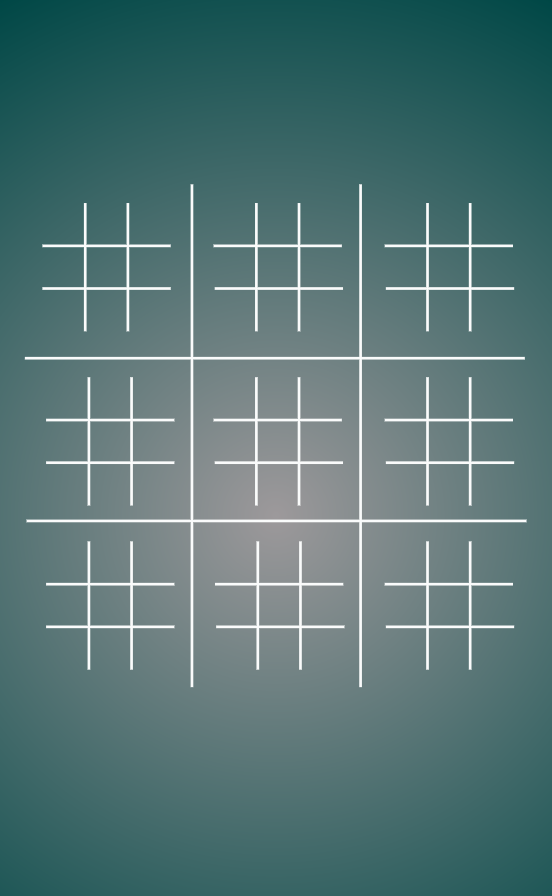
Give the GLSL for this pattern, as a Shadertoy shader.

```glsl
// Nested noughts-and-crosses boards: one large hash of thin white bars with
// a small hash in each of its nine cells, over a grey-to-teal radial gradient.
// Bars are box distances; a 3 x 3 loop places the slightly uneven small hashes.

const vec3 GLOW_GREY = vec3(0.615, 0.600, 0.608);
const vec3 DEEP_TEAL = vec3(0.0, 0.28, 0.275);
const vec3 LINE_WHITE = vec3(0.98, 0.985, 0.985);
const float HALF_WIDTH = 0.0015;

float boxDistance(vec2 p, vec2 halfSize) {
    vec2 d = abs(p) - halfSize;
    return length(max(d, 0.0)) + min(max(d.x, d.y), 0.0);
}

// Two upright and two level bars; slip shifts the upper and lower level bars
// sideways, and lift raises the upright ones.
float hashDistance(vec2 p, vec2 gap, vec2 reach, vec2 slip, float lift) {
    float upright = boxDistance(vec2(abs(p.x) - gap.x, p.y - lift),
                                vec2(HALF_WIDTH, reach.y));
    float slide = p.y > 0.0 ? slip.x : slip.y;
    float level = boxDistance(vec2(p.x - slide, abs(p.y) - gap.y),
                              vec2(reach.x, HALF_WIDTH));
    return min(upright, level);
}

// Centre of a small hash; cell runs from -1 to 1 on each axis.
vec2 cellCentre(vec2 cell) {
    vec2 centre = vec2(0.0019, 0.5074) + cell * vec2(0.191, 0.1888);
    centre.y += 0.0056 * cell.y * cell.y;
    // Uneven placement in the left column and the bottom middle cell
    if (cell.x < -0.5 && cell.y < 0.5) centre.x += 0.0041;
    if (abs(cell.x) < 0.5 && cell.y < -0.5) centre.x += 0.0016;
    return centre;
}

float smallBoards(vec2 p) {
    float d = 1.0;
    for (int row = -1; row <= 1; row++) {
        for (int column = -1; column <= 1; column++) {
            vec2 cell = vec2(float(column), float(row));
            vec2 slip = vec2(0.0, column < 0 ? 0.0 : 0.0013);
            d = min(d, hashDistance(p - cellCentre(cell), vec2(0.0238),
                                    vec2(0.0716), slip, 0.0));
        }
    }
    return d;
}

float largeBoard(vec2 p) {
    return hashDistance(p - vec2(0.0003, 0.5094), vec2(0.0941, 0.0908),
                        vec2(0.279, 0.2806), vec2(-0.0016, 0.0003), 0.0043);
}

vec3 background(vec2 p) {
    float t = length(p - vec2(0.0, 0.4245)) / 0.651;
    return mix(GLOW_GREY, DEEP_TEAL, clamp(t, 0.0, 1.0));
}

void mainImage(out vec4 fragColor, in vec2 fragCoord) {
    // Canvas height is one unit; x is measured from the middle
    vec2 p = vec2(fragCoord.x - 0.5 * iResolution.x, fragCoord.y) / iResolution.y;
    float pixel = 1.0 / iResolution.y;

    float d = min(largeBoard(p), smallBoards(p));
    float ink = clamp(0.5 - d / pixel, 0.0, 1.0);

    fragColor = vec4(mix(background(p), LINE_WHITE, ink), 1.0);
}
```
